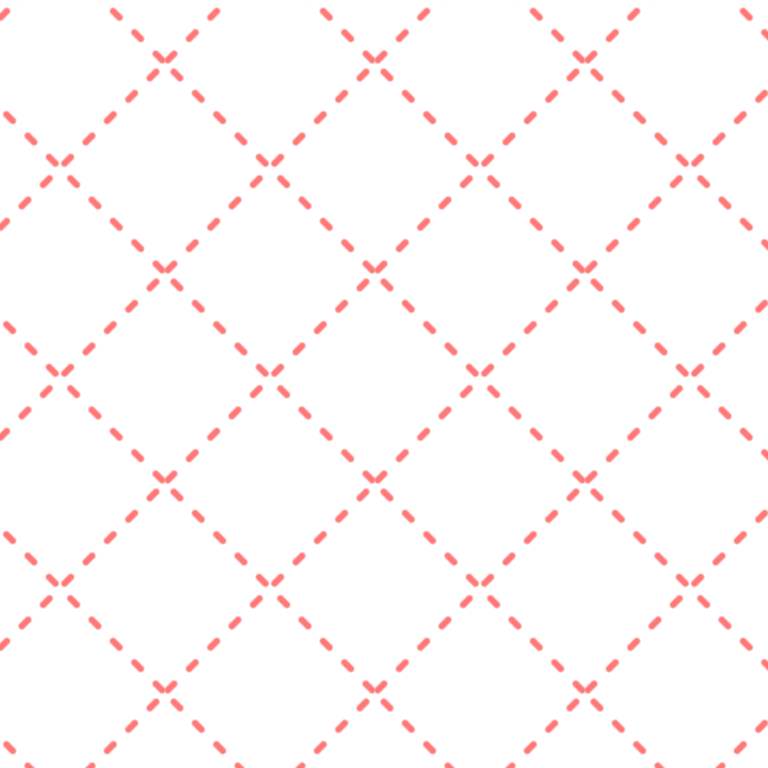
Reproduce this pattern procedurally as a Shadertoy shader.

```glsl
// A diamond lattice of short, round-capped dashes on plain white.
// Each diagonal family is folded onto one line, the dash train restarts once
// per repeat, and the nearest dash is drawn from its capsule distance.

const vec3  PAPER_COLOR   = vec3(1.0);
const vec3  DASH_COLOR    = vec3(1.0, 0.47, 0.47);
const float REPEAT        = 0.27344;              // lattice period, both axes
const vec2  CROSSING      = vec2(0.2148, 0.918);  // a crossing where trains restart
const float DASH_COUNT    = 10.0;                 // dashes per repeat on a diagonal
const float DASH_STEP     = 0.02778;              // spacing, measured on one axis
const float FIRST_DASH    = 0.0156;               // first dash after a crossing
const float HALF_LENGTH   = 0.0058;               // capsule core, along the diagonal
const float DASH_RADIUS   = 0.0042;
const float EDGE_SOFTNESS = 0.0021;

// Distance to the dashes on the diagonals x - y = k * REPEAT.
float dashedDiagonals(vec2 p) {
    p.x -= REPEAT * round((p.x - p.y) / REPEAT);

    // Start each train halfway through the short gap at the restart.
    float seamGap = REPEAT - (DASH_COUNT - 1.0) * DASH_STEP;
    float t = mod(0.5 * (p.x + p.y) - FIRST_DASH + 0.5 * seamGap, REPEAT);
    t -= 0.5 * seamGap;
    float index = clamp(round(t / DASH_STEP), 0.0, DASH_COUNT - 1.0);

    float along  = (t - index * DASH_STEP) * sqrt(2.0);
    float across = (p.x - p.y) / sqrt(2.0);
    return length(vec2(max(abs(along) - HALF_LENGTH, 0.0), across)) - DASH_RADIUS;
}

void mainImage(out vec4 fragColor, in vec2 fragCoord) {
    // Lattice coordinates: origin on a crossing, y pointing down.
    vec2 p = (fragCoord / iResolution.y - CROSSING) * vec2(1.0, -1.0);

    // The second family is the mirror image of the first.
    float dist = min(dashedDiagonals(p), dashedDiagonals(vec2(-p.x, p.y)));

    float softness = max(EDGE_SOFTNESS, 0.75 / iResolution.y);
    float ink = 1.0 - smoothstep(-softness, softness, dist);
    fragColor = vec4(mix(PAPER_COLOR, DASH_COLOR, ink), 1.0);
}
```
